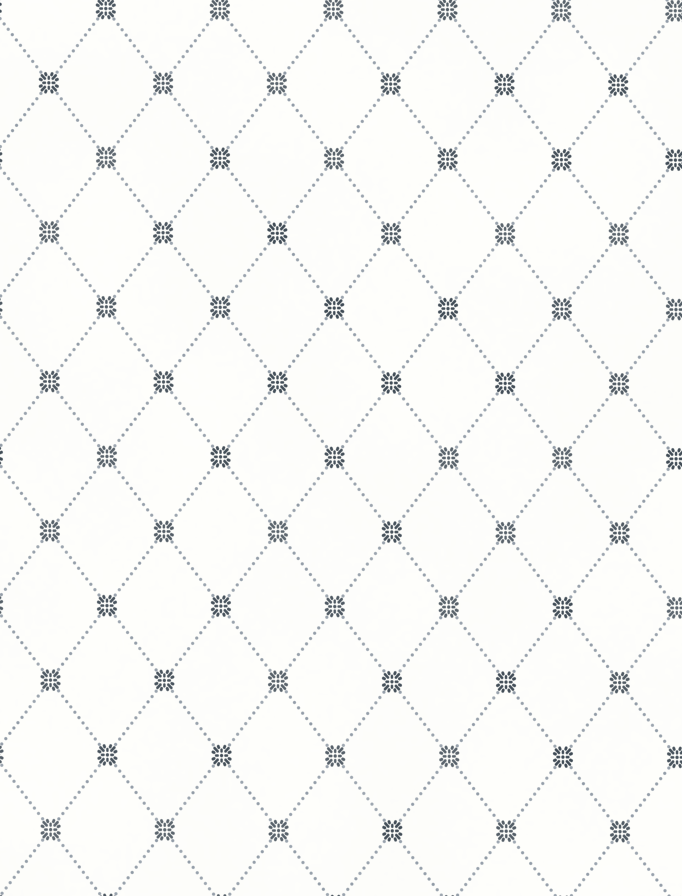
This pattern is drawn by a WebGL 2 fragment shader. Its source:

```glsl
#version 300 es
precision highp float;

uniform vec2 u_resolution;
out vec4 fragColor;

// Lengths are in canvas heights
const vec2 PITCH = vec2(0.1271, 0.16667);
const vec2 ORIGIN = vec2(0.0547, 0.9076);
const vec2 SKEW = vec2(0.0023, 0.0041);
const float DOTS_PER_EDGE = 14.0;
const float DOT_RADIUS = 0.00175;
const float DOT_CLEARANCE = 0.11;   // fraction of an edge left free at each motif
const float MOTIF_RADIUS = 0.0104;
const float MOTIF_STRETCH = 1.07;
const float MOTIF_JITTER = 0.0005;
const float INK_VARIATION = 0.16;
const float PAPER_MOTTLE = 0.006;
const vec3 PAPER = vec3(0.994, 0.994, 0.984);
const vec3 MOTIF_INK = vec3(0.25, 0.295, 0.335);
const vec3 DOT_INK = vec3(0.56, 0.60, 0.645);

float hash(vec2 p) {
    vec3 q = fract(p.xyx * vec3(0.1031, 0.1030, 0.0973));
    q += dot(q, q.yzx + 33.33);
    return fract((q.x + q.y) * q.z);
}

float noise(vec2 p) {
    vec2 i = floor(p), f = fract(p);
    f = f * f * (3.0 - 2.0 * f);
    return mix(mix(hash(i), hash(i + vec2(1, 0)), f.x),
               mix(hash(i + vec2(0, 1)), hash(i + vec2(1, 1)), f.x), f.y);
}

float segment(vec2 p, vec2 a, vec2 b, float radius) {
    vec2 pa = p - a, ba = b - a;
    return length(pa - ba * clamp(dot(pa, ba) / dot(ba, ba), 0.0, 1.0)) - radius;
}

// Diagonal lattice: motifs sit on integers, edges run along each axis
vec2 toLattice(vec2 p) {
    vec2 q = p / PITCH;
    return vec2(q.x + q.y, q.x - q.y);
}

vec2 fromLattice(vec2 l) {
    return 0.5 * vec2(l.x + l.y, l.x - l.y) * PITCH;
}

// Distance to the dots along one family of lattice lines
float dottedLine(vec2 l, vec2 across) {
    vec2 along = 1.0 - across;
    vec2 spot = across * round(l) + along * round(l * DOTS_PER_EDGE) / DOTS_PER_EDGE;
    float fromNode = dot(abs(spot - round(spot)), along);
    return fromNode < DOT_CLEARANCE ? 1.0 : length(fromLattice(l - spot)) - DOT_RADIUS;
}

// Eightfold snowflake of small separate strokes, in units of its radius
float snowflake(vec2 p) {
    p = abs(p);
    if (p.y > p.x) p = p.yx;
    float d = length(p) - 0.17;
    d = min(d, segment(p, vec2(0.42, 0.0), vec2(0.58, 0.0), 0.13));
    d = min(d, segment(p, vec2(0.43), vec2(0.74), 0.14));
    return min(d, segment(p, vec2(0.80, 0.30), vec2(0.92, 0.35), 0.15));
}

float coverage(float d, float softness) {
    return 1.0 - smoothstep(-softness, softness, d);
}

void main() {
    vec2 uv = gl_FragCoord.xy / u_resolution.y;
    float softness = max(0.8 / u_resolution.y, 0.0008);
    vec2 p = uv - ORIGIN;
    p += SKEW * p.yx;
    vec2 lattice = toLattice(p);
    vec2 node = round(lattice);

    // Paper with faint mottling
    float mottle = noise(uv * 9.0) + 0.5 * noise(uv * 160.0) - 0.75;
    vec3 color = PAPER + PAPER_MOTTLE * mottle;

    // Dotted trellis
    float dots = min(dottedLine(lattice, vec2(1, 0)), dottedLine(lattice, vec2(0, 1)));
    float dotInk = 1.0 - INK_VARIATION * noise(uv * 120.0);
    color = mix(color, DOT_INK, coverage(dots, softness) * dotInk);

    // Motifs with slight print variation
    vec2 jitter = vec2(hash(node + 41.0), hash(node + 87.0)) - 0.5;
    vec2 local = fromLattice(lattice - node) - MOTIF_JITTER * jitter;
    local.y /= MOTIF_STRETCH;
    float flake = snowflake(local / MOTIF_RADIUS) * MOTIF_RADIUS;
    float motifInk = 1.0 - INK_VARIATION * hash(node + 63.0);
    color = mix(color, MOTIF_INK, coverage(flake, softness) * motifInk);

    fragColor = vec4(color, 1.0);
}
```
